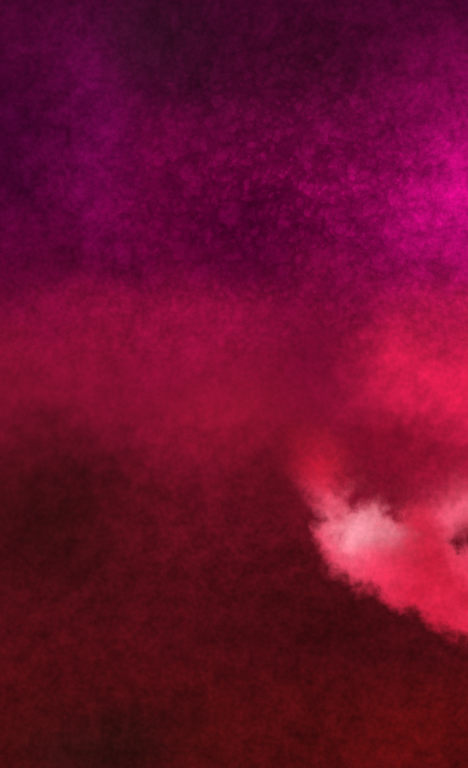
Give the GLSL for this background, as a Shadertoy shader.

```glsl
// Crimson and magenta grunge clouds with a bright torn cloud at the right.
// A vertical colour ramp is tinted by soft elliptical washes, warped by
// gradient noise, then covered with paint splatter, blotches and grain.

#define WARP 0.055
#define TEAR 0.050
#define BLOTCH 0.55
#define GRAIN 0.28
#define SPLATTER 0.42
#define SPLAT_LAYERS 4

vec2 hash2(vec2 p) {
    vec3 q = fract(p.xyx * vec3(0.1031, 0.1030, 0.0973));
    q += dot(q, q.yzx + 33.33);
    return fract((q.xx + q.yz) * q.zy);
}

float gradDot(vec2 cell, vec2 corner, vec2 f) {
    float a = 6.2832 * hash2(cell + corner).x;
    return dot(vec2(cos(a), sin(a)), f - corner);
}

float gradientNoise(vec2 p) {
    vec2 i = floor(p), f = p - i;
    vec2 u = f * f * f * (f * (f * 6.0 - 15.0) + 10.0);
    vec2 e = vec2(0, 1);
    return mix(mix(gradDot(i, e.xx, f), gradDot(i, e.yx, f), u.x),
               mix(gradDot(i, e.xy, f), gradDot(i, e.yy, f), u.x), u.y);
}

float fbm(vec2 p) {
    float sum = 0.0, amp = 0.6;
    for (int i = 0; i < 5; i++) {
        sum += amp * gradientNoise(p);
        p = mat2(1.6, 1.2, -1.2, 1.6) * p + 7.3;
        amp *= 0.55;
    }
    return sum;
}

// Blends a soft elliptical wash of colour into the paint.
void wash(inout vec3 paint, vec2 p, vec2 centre, vec2 radius, vec3 tint, float amount) {
    vec2 d = (p - centre) / radius;
    paint = mix(paint, tint, amount * exp(-dot(d, d)));
}

float capsule(vec2 p, vec2 a, vec2 b, float r) {
    vec2 d = b - a;
    return length(p - a - d * clamp(dot(p - a, d) / dot(d, d), 0.0, 1.0)) - r;
}

// Scattered round flecks of several sizes.
float splatter(vec2 p) {
    float cover = 0.0;
    for (int layer = 0; layer < SPLAT_LAYERS; layer++) {
        vec2 q = p * (30.0 + 22.0 * float(layer)) + 17.0 * float(layer);
        for (int k = 0; k < 9; k++) {
            vec2 cell = floor(q) + vec2(k % 3, k / 3) - 1.0;
            vec2 h = hash2(cell), s = hash2(cell + 91.7);
            float d = length(q - cell - h) - mix(0.12, 0.48, s.x * s.x);
            cover = max(cover, step(0.5, s.y) * s.y * smoothstep(0.12, -0.12, d));
        }
    }
    return cover;
}

void mainImage(out vec4 fragColor, in vec2 fragCoord) {
    vec2 p = fragCoord / iResolution.y;
    float broad = fbm(p * 9.0), fine = fbm(p * 38.0 + 5.0);
    vec2 w = p + WARP * vec2(broad, fbm(p * 9.0 + 31.0)) + 0.02 * fine;

    // Base ramp from dark red up to plum
    vec3 paint = mix(vec3(0.30, 0.05, 0.06), vec3(0.34, 0.05, 0.09), smoothstep(0.0, 0.27, w.y));
    paint = mix(paint, vec3(0.53, 0.06, 0.19), smoothstep(0.22, 0.49, w.y));
    paint = mix(paint, vec3(0.41, 0.01, 0.23), smoothstep(0.52, 0.70, w.y));
    paint = mix(paint, vec3(0.27, 0.02, 0.17), smoothstep(0.72, 1.0, w.y));

    // Upper plum shadows and magenta glows
    wash(paint, w, vec2(0.20, 0.95), vec2(0.09, 0.08), vec3(0.19, 0.05, 0.13), 0.8);
    wash(paint, w, vec2(0.40, 0.91), vec2(0.10, 0.07), vec3(0.23, 0.03, 0.13), 0.7);
    wash(paint, w, vec2(0.01, 0.82), vec2(0.07, 0.14), vec3(0.24, 0.01, 0.18), 0.8);
    wash(paint, w, vec2(0.12, 0.84), vec2(0.06, 0.14), vec3(0.43, 0.02, 0.31), 0.7);
    wash(paint, w, vec2(0.09, 0.65), vec2(0.09, 0.03), vec3(0.29, 0.01, 0.17), 0.6);
    wash(paint, w, vec2(0.31, 0.69), vec2(0.09, 0.07), vec3(0.27, 0.00, 0.16), 0.85);
    wash(paint, w, vec2(0.62, 0.75), vec2(0.13, 0.16), vec3(0.76, 0.03, 0.47), 0.9);

    // Middle crimson haze
    wash(paint, w, vec2(0.24, 0.57), vec2(0.15, 0.07), vec3(0.60, 0.05, 0.25), 0.7);
    wash(paint, w, vec2(0.43, 0.53), vec2(0.07, 0.08), vec3(0.39, 0.02, 0.17), 0.75);
    wash(paint, w, vec2(0.29, 0.45), vec2(0.09, 0.04), vec3(0.66, 0.08, 0.22), 0.75);
    wash(paint, w, vec2(0.61, 0.50), vec2(0.13, 0.10), vec3(0.90, 0.12, 0.31), 0.95);
    wash(paint, w, vec2(0.50, 0.415), vec2(0.09, 0.035), vec3(0.49, 0.04, 0.15), 0.7);

    // Lower red shadows
    wash(paint, w, vec2(0.35, 0.36), vec2(0.08, 0.08), vec3(0.37, 0.05, 0.11), 0.85);
    wash(paint, w, vec2(0.06, 0.33), vec2(0.13, 0.11), vec3(0.22, 0.05, 0.06), 0.9);
    wash(paint, w, vec2(0.44, 0.19), vec2(0.16, 0.06), vec3(0.25, 0.04, 0.06), 0.8);
    wash(paint, w, vec2(0.13, 0.03), vec2(0.10, 0.06), vec3(0.19, 0.06, 0.06), 0.8);
    wash(paint, w, vec2(0.58, 0.03), vec2(0.16, 0.08), vec3(0.40, 0.05, 0.06), 0.7);

    // Torn bright cloud: crisp below, hazy above
    vec2 t = p + 0.35 * (w - p);
    float cloud = capsule(t, vec2(0.408, 0.395), vec2(0.455, 0.30), 0.023);
    cloud = min(cloud, capsule(t, vec2(0.465, 0.295), vec2(0.66, 0.20), 0.053));
    cloud = min(cloud, capsule(t, vec2(0.50, 0.29), vec2(0.64, 0.35), 0.035));
    cloud += TEAR * (0.4 * broad + 0.7 * fine);
    float haze = mix(0.014, 0.045, smoothstep(-0.04, 0.08, p.y - 0.40 + 0.25 * (p.x - 0.2)));
    vec3 light = mix(vec3(0.80, 0.10, 0.22), vec3(0.90, 0.17, 0.32), smoothstep(-0.3, 0.3, broad));
    wash(light, w, vec2(0.465, 0.31), vec2(0.045, 0.055), vec3(0.96, 0.60, 0.66), 0.95);
    wash(light, w, vec2(0.61, 0.32), vec2(0.045, 0.05), vec3(0.93, 0.42, 0.52), 0.75);
    float lit = smoothstep(haze, -haze, cloud);
    paint = mix(paint, light, lit);

    // Splatter, blotches and grain
    vec2 d = (p - vec2(0.37, 0.77)) / vec2(0.20, 0.17);
    float flecks = splatter(p + 0.012 * fine) * (0.15 + exp(-dot(d, d))) * smoothstep(0.35, 0.65, p.y);
    paint = mix(paint, paint * 1.35 + vec3(0.10, 0.01, 0.07), SPLATTER * flecks);
    float rough = mix(1.0, 0.4, max(lit, exp(-pow((p.y - 0.47) / 0.12, 2.0))));
    paint *= 1.0 + rough * (BLOTCH * (0.4 * broad + 0.6 * fine) + GRAIN * fbm(p * 130.0));
    fragColor = vec4(clamp(paint, 0.0, 1.0), 1.0);
}
```
